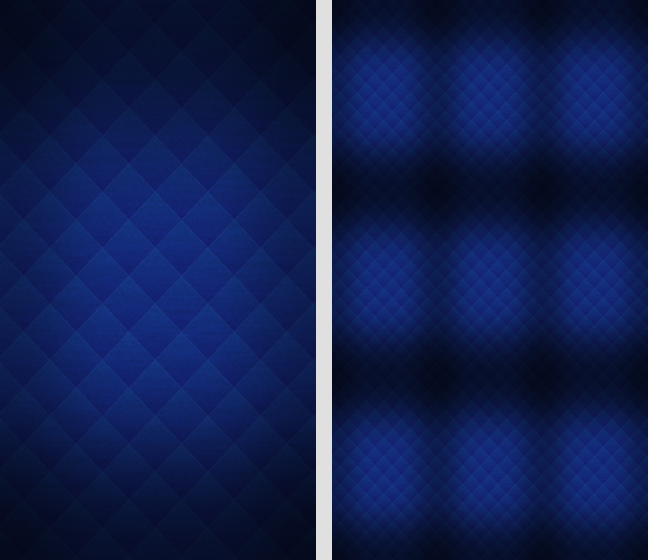
Left, the tile; right, the same tile 3 across and 3 down.
A Shadertoy shader for this pattern:

```glsl
const float PI = 3.14159265;
const vec2 REPEATS = vec2(6.0, 10.0);           // diamonds across and down
const vec2 LATTICE_CENTER = vec2(0.491, 0.507); // middle of one diamond
const vec3 TIP_COLOR = vec3(0.078, 0.212, 0.515);
const vec3 BASE_COLOR = vec3(0.075, 0.122, 0.445);
const vec3 SEAM_COLOR = vec3(0.17, 0.31, 0.60);
const float SEAM_HALF_WIDTH = 0.0008;           // in canvas heights
const float SEAM_OPACITY = 0.30;
const vec2 GLOW_CENTER = vec2(0.5, 0.485);
const vec2 GLOW_FALLOFF = vec2(0.42, 1.02);
const vec2 GRAIN_CELLS = vec2(288.0, 512.0);
const vec2 STREAK_CELLS = vec2(12.0, 200.0);
const float GRAIN_AMOUNT = 0.13;
const float STREAK_AMOUNT = 0.07;

float hash(vec2 p) {
    return fract(sin(dot(p, vec2(12.9898, 78.233))) * 43758.5453);
}

// Value noise that wraps after one canvas
float tiledNoise(vec2 uv, vec2 cells) {
    vec2 p = uv * cells;
    vec2 i = floor(p);
    vec2 f = smoothstep(0.0, 1.0, p - i);
    vec2 a = mod(i, cells);
    vec2 b = mod(i + 1.0, cells);
    return mix(mix(hash(a), hash(vec2(b.x, a.y)), f.x),
               mix(hash(vec2(a.x, b.y)), hash(b), f.x), f.y);
}

// Periodic vignette, 1 at the glow center
float glow(vec2 uv) {
    vec2 s = sin(PI * (uv - GLOW_CENTER));
    vec2 d = s * s;
    return exp(-dot(GLOW_FALLOFF, d * d));
}

void mainImage(out vec4 fragColor, in vec2 fragCoord) {
    vec2 uv = fragCoord / iResolution.xy;
    float aspect = iResolution.x / iResolution.y;
    float pixel = 1.0 / iResolution.y;

    // Diagonal lattice coordinates, each diamond spanning -0.5 to 0.5
    vec2 p = (uv - LATTICE_CENTER) * REPEATS;
    vec2 cell = fract(vec2(p.x + p.y, p.x - p.y) + 0.5) - 0.5;
    float density = length(REPEATS * vec2(1.0 / aspect, 1.0));
    vec2 edge = (0.5 - abs(cell)) / density;

    // Gradient from lower to upper corner, averaged across the borders
    vec2 smoothCell = cell * min(edge / (0.5 * pixel), 1.0);
    float height = 0.5 + 0.5 * (smoothCell.x - smoothCell.y);
    vec3 color = mix(BASE_COLOR, TIP_COLOR, height);

    // Fine light seams
    float seamDistance = min(edge.x, edge.y);
    float seam = clamp((SEAM_HALF_WIDTH - seamDistance) / pixel + 0.5, 0.0, 1.0);
    color = mix(color, SEAM_COLOR, SEAM_OPACITY * seam);

    // Cloth grain and faint horizontal streaks
    float grain = tiledNoise(uv, GRAIN_CELLS) - 0.5;
    float streak = tiledNoise(uv, STREAK_CELLS) - 0.5;
    color *= 1.0 + GRAIN_AMOUNT * grain + STREAK_AMOUNT * streak;

    fragColor = vec4(color * glow(uv), 1.0);
}
```
